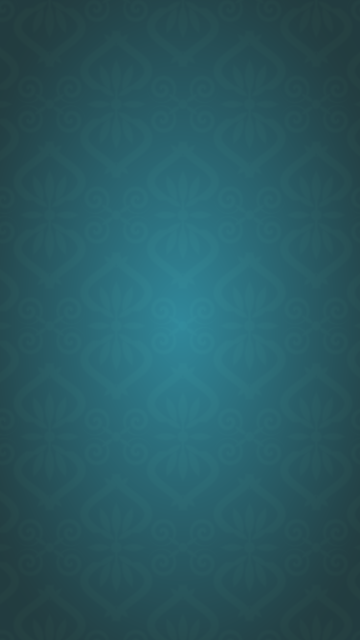
Write a Shadertoy shader that draws this background.

```glsl
// A teal damask wallpaper lit by a soft oval glow in the middle.
// The ornament is one folded quarter cell, drawn twice by half-turn symmetry
// from distance functions: spirals, ogee frames, leaves and dots.

const float TAU = 6.2831853;

// Glow, in fractions of the canvas
const vec2 GLOW_CENTRE = vec2(0.502, 0.495);
const vec2 GLOW_RADIUS = vec2(0.52, 0.49);
const float GLOW_REACH = 1.19;
const float GLOW_SOFTNESS = 0.06;
const vec3 EDGE_COLOUR = vec3(0.137, 0.240, 0.250);
const vec3 CORE_COLOUR = vec3(0.192, 0.537, 0.608);

// Ornament, in units of one cell width
const float CELLS_ACROSS = 2.7;
const vec2 CELL = vec2(1.0, 1.6625);
const vec2 CELL_ORIGIN = vec2(0.022, -0.044);
const vec2 SPIRAL_CENTRE = vec2(0.156, 0.115);
const float SPIRAL_RADIUS = 0.105;
const float SPIRAL_PITCH = 0.066;
const float EDGE_BLUR = 0.011;
const vec3 ORNAMENT_TINT = vec3(0.009, 0.016, 0.009);
const float ORNAMENT_COVER = 0.35;

// Pointed leaf along y; size holds half width and half length.
float leaf(vec2 p, vec2 size) {
    float radius = dot(size, size) / (2.0 * size.x);
    return length(abs(p) + vec2(radius - size.x, 0.0)) - radius;
}

vec2 rotate(vec2 p, float angle) {
    float c = cos(angle), s = sin(angle);
    return vec2(c * p.x + s * p.y, c * p.y - s * p.x);
}

// Stroke that winds outward from the origin
float spiral(vec2 p) {
    float r = length(p);
    float turn = r / SPIRAL_PITCH - atan(p.y, p.x) / TAU;
    float stroke = abs(fract(turn + 0.5) - 0.5) * SPIRAL_PITCH - 0.015;
    return max(stroke, r - SPIRAL_RADIUS);
}

// Band whose S-shaped sides meet in a tip at y = 0.54
float ogee(vec2 p) {
    float phase = 0.5 * TAU * (p.y - 0.25) / 0.29;
    float halfWidth = 0.12 + 0.12 * cos(phase);
    float slope = 1.3 * sin(phase);
    float side = abs(p.x - halfWidth) / sqrt(1.0 + slope * slope) - 0.030;
    return max(side, abs(p.y - 0.33) - 0.22);
}

// Fan of leaves inside the ogee, with a bud below its tip
float palmette(vec2 p) {
    float d = leaf(p - vec2(0.0, 0.21), vec2(0.034, 0.12));
    d = min(d, leaf(rotate(p - vec2(0.085, 0.20), -0.35), vec2(0.030, 0.10)));
    d = min(d, leaf(rotate(p - vec2(0.075, 0.10), -1.0), vec2(0.022, 0.07)));
    d = min(d, leaf(rotate(p - vec2(0.045, 0.48), -0.8), vec2(0.020, 0.06)));
    return min(d, max(p.x - 0.009, p.y - 0.12));
}

// Quarter motif: rosette at the origin, palmette standing at x = 0.5
float motif(vec2 p) {
    vec2 stem = vec2(0.5 * CELL.x - p.x, p.y);
    float d = min(length(p) - 0.034, length(stem) - 0.040);
    d = min(d, spiral(p - SPIRAL_CENTRE));
    d = min(d, leaf((p - vec2(0.37, 0.0)).yx, vec2(0.026, 0.085)));
    d = min(d, leaf(rotate(p - vec2(0.065, 0.045), -0.96), vec2(0.016, 0.05)));
    return min(d, min(ogee(stem), palmette(stem)));
}

void mainImage(out vec4 fragColor, in vec2 fragCoord) {
    vec2 uv = fragCoord / iResolution.xy;

    // Oval glow with a softly rounded floor
    float fall = 1.0 - length((uv - GLOW_CENTRE) / GLOW_RADIUS) / GLOW_REACH;
    float glow = 0.5 * (fall + sqrt(fall * fall + GLOW_SOFTNESS * GLOW_SOFTNESS));
    vec3 colour = mix(EDGE_COLOUR, CORE_COLOUR, glow);

    // Fold the repeating cell into one quarter
    vec2 p = (fragCoord - 0.5 * iResolution.xy) / iResolution.x * CELLS_ACROSS;
    p -= CELL_ORIGIN;
    vec2 quarter = abs(mod(p + 0.5 * CELL, CELL) - 0.5 * CELL);
    float d = min(motif(quarter), motif(0.5 * CELL - quarter));

    // Faint raised ornament, balanced around the base colour
    float blur = max(EDGE_BLUR, CELLS_ACROSS / iResolution.x);
    float ornament = 1.0 - smoothstep(-blur, blur, d);
    colour += ORNAMENT_TINT * (ornament - ORNAMENT_COVER);

    fragColor = vec4(colour, 1.0);
}
```
